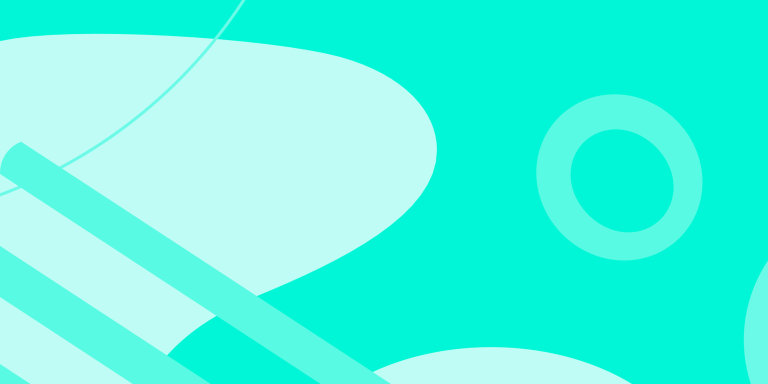
Write a WebGL 2 fragment shader that draws this background.

```glsl
#version 300 es
precision highp float;

uniform vec2 u_resolution;
out vec4 fragColor;

// Lengths are in canvas heights
const vec3 TURQUOISE = vec3(0.00, 0.965, 0.84);
const vec3 PALE_MINT = vec3(0.75, 0.99, 0.96);
const vec3 AQUA = vec3(0.35, 0.98, 0.89);
const vec3 LIGHT_AQUA = vec3(0.42, 0.98, 0.91);

const vec2 HILL_CENTER = vec2(1.279, -0.276);
const vec2 HILL_RADII = vec2(0.547, 0.372);

const vec2 ARC_CENTER = vec2(-0.453, 1.710);
const float ARC_RADIUS = 1.299;
const float ARC_HALF_WIDTH = 0.0039;

const int STRIPE_COUNT = 3;
const float STRIPE_SLOPE = -0.655;
const float STRIPE_TOP = 0.607;
const float STRIPE_SPACING = 0.314;
const float STRIPE_HALF_HEIGHT = 0.060;
const float STRIPE_GROWTH = 0.0065;
const float STRIPE_START = 0.087;
const float STRIPE_SHIFT = 0.25;
const float CAP_RADIUS = 0.087;

const vec2 RING_CENTER = vec2(1.613, 0.538);
const float RING_RADIUS = 0.216;
const float RING_SKEW = 0.0062;
const vec2 HOLE_CENTER = vec2(1.620, 0.529);
const float HOLE_RADIUS = 0.133;
const float HOLE_SKEW = 0.0085;

const vec2 DISC_CENTER = vec2(2.307, 0.115);
const float DISC_RADIUS = 0.370;

// Closed chain of cubic curves: anchor, handle, handle, anchor, ...
const int BLOB_CURVES = 5;
const int CURVE_STEPS = 16;
const vec2 BLOB[15] = vec2[15](
    vec2(0.000, 0.893), vec2(0.182, 0.935), vec2(0.703, 0.901),
    vec2(0.885, 0.852), vec2(1.055, 0.805), vec2(1.138, 0.708),
    vec2(1.138, 0.609), vec2(1.138, 0.440), vec2(0.885, 0.318),
    vec2(0.669, 0.229), vec2(0.547, 0.177), vec2(0.456, 0.120),
    vec2(0.378, 0.000), vec2(0.100, -0.500), vec2(-1.200, 0.700));

vec2 cubic(vec2 a, vec2 b, vec2 c, vec2 d, float t) {
    float s = 1.0 - t;
    return s * s * s * a + 3.0 * s * t * (s * b + t * c) + t * t * t * d;
}

// Signed distance to the chain, split into short edges
float blobDistance(vec2 p) {
    float nearest = 1e5;
    float side = 1.0;
    vec2 a = BLOB[0];
    for (int i = 0; i < BLOB_CURVES; i++) {
        int k = 3 * i;
        for (int j = 1; j <= CURVE_STEPS; j++) {
            float t = float(j) / float(CURVE_STEPS);
            vec2 b = cubic(BLOB[k], BLOB[k + 1], BLOB[k + 2], BLOB[(k + 3) % 15], t);
            vec2 edge = b - a;
            vec2 q = p - a;
            vec2 gap = q - edge * clamp(dot(q, edge) / dot(edge, edge), 0.0, 1.0);
            nearest = min(nearest, dot(gap, gap));
            // Each crossing of a horizontal ray flips inside and outside
            if ((a.y > p.y) != (b.y > p.y) && q.x < edge.x * q.y / edge.y) side = -side;
            a = b;
        }
    }
    return side * sqrt(nearest);
}

float ellipseDistance(vec2 p, vec2 radii) {
    float k = length(p / radii);
    return k * (k - 1.0) / max(length(p / (radii * radii)), 1e-4);
}

// Circle stretched along the falling diagonal
float skewedCircle(vec2 p, float radius, float skew) {
    float sinDouble = 2.0 * p.x * p.y / max(dot(p, p), 1e-6);
    return length(p) - radius + skew * sinDouble;
}

// Parallel bands with a rounded left end
float stripesDistance(vec2 p) {
    vec2 along = normalize(vec2(1.0, STRIPE_SLOPE));
    vec2 across = vec2(-along.y, along.x);
    float d = 1e5;
    for (int i = 0; i < STRIPE_COUNT; i++) {
        float k = float(i);
        float startX = STRIPE_START - STRIPE_SHIFT * k;
        vec2 q = p - vec2(startX, STRIPE_TOP - STRIPE_SPACING * k + STRIPE_SLOPE * startX);
        vec2 local = vec2(dot(q, along), dot(q, across));
        float band = abs(local.y) - (STRIPE_HALF_HEIGHT + STRIPE_GROWTH * k) * along.x;
        float cap = length(vec2(min(local.x, 0.0), local.y)) - CAP_RADIUS;
        d = min(d, max(band, cap));
    }
    return d;
}

void main() {
    vec2 p = gl_FragCoord.xy / u_resolution.y;
    float soft = 0.7 / u_resolution.y;

    float arc = abs(length(p - ARC_CENTER) - ARC_RADIUS) - ARC_HALF_WIDTH;
    float ring = max(skewedCircle(p - RING_CENTER, RING_RADIUS, RING_SKEW),
                     -skewedCircle(p - HOLE_CENTER, HOLE_RADIUS, HOLE_SKEW));
    float pale = min(blobDistance(p), ellipseDistance(p - HILL_CENTER, HILL_RADII));
    float disc = length(p - DISC_CENTER) - DISC_RADIUS;

    // Layers from back to front
    vec3 color = TURQUOISE;
    color = mix(color, PALE_MINT, smoothstep(soft, -soft, pale));
    color = mix(color, LIGHT_AQUA, smoothstep(soft, -soft, min(arc, disc)));
    color = mix(color, AQUA, smoothstep(soft, -soft, min(ring, stripesDistance(p))));
    fragColor = vec4(color, 1.0);
}
```
